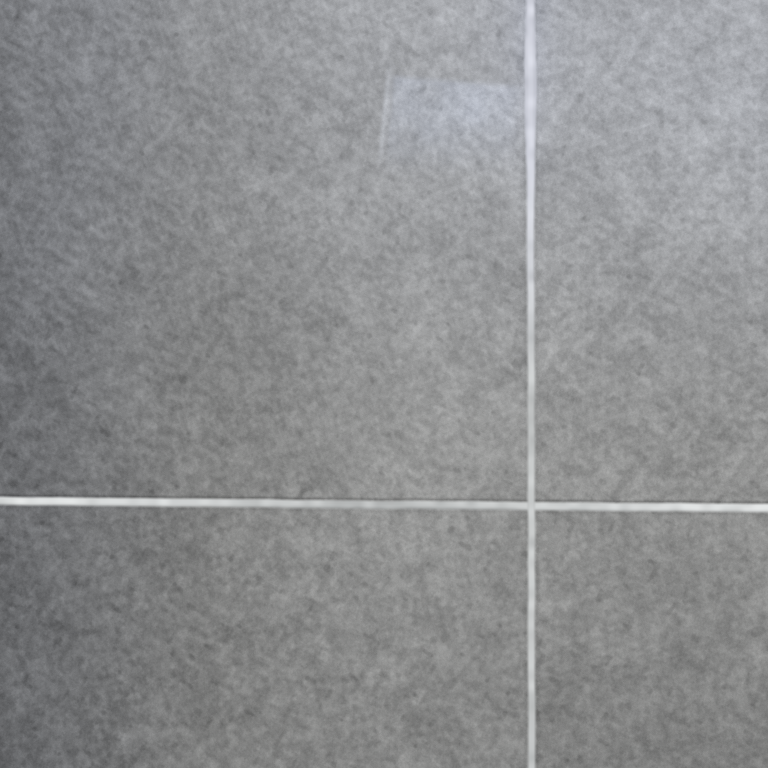
Give the GLSL for this texture, as a Shadertoy shader.

```glsl
float hash(vec2 p) {
    return fract(sin(dot(p, vec2(127.1, 311.7))) * 43758.5453);
}

float noise(vec2 p) {
    vec2 i = floor(p), f = fract(p);
    f = f * f * (3.0 - 2.0 * f);
    return mix(mix(hash(i), hash(i + vec2(1, 0)), f.x),
               mix(hash(i + vec2(0, 1)), hash(i + vec2(1, 1)), f.x), f.y);
}

// Layered noise centred on zero, turned at each layer
float fbm(vec2 p) {
    float sum = 0.0, amp = 0.5;
    for (int i = 0; i < 5; i++) {
        sum += amp * (noise(p) - 0.5);
        p = mat2(1.6, 1.2, -1.2, 1.6) * p + 7.3;
        amp *= 0.62;
    }
    return sum;
}

// Soft-edged band around a signed distance
float band(float d, float halfWidth, float soft) {
    return 1.0 - smoothstep(halfWidth - soft, halfWidth + soft, abs(d));
}

// Cement surface: cloudy tone, fine grain, dark pits and pale flecks
float cement(vec2 uv, vec2 tile) {
    vec2 p = mat2(0.85, 0.53, -0.53, 0.85) * uv + tile * 3.7;
    float tone = 0.075 * fbm(p * 7.0) + 0.09 * fbm(p * 42.0);
    tone += 0.16 * fbm(p * 125.0);
    tone -= 0.05 * smoothstep(0.76, 0.98, noise(p * 90.0));
    float patches = smoothstep(0.45, 0.85, noise(p * 9.0 + 4.0));
    return tone + 0.035 * patches * smoothstep(0.6, 0.95, noise(p * 75.0 + 9.0));
}

// Broad light falling from the upper right
float lighting(vec2 uv) {
    float light = 0.462 + 0.09 * smoothstep(0.0, 0.6, uv.x) + 0.035 * uv.x;
    light += 0.09 * smoothstep(0.35, 1.0, uv.y) * (0.6 + 0.6 * uv.x);
    light -= 0.06 * (1.0 - smoothstep(0.0, 0.4, uv.y)) * (0.3 + uv.x);
    return light - 0.035 * exp(-uv.x * 14.0);
}

void mainImage(out vec4 fragColor, in vec2 fragCoord) {
    vec2 uv = fragCoord / iResolution.xy;
    float soft = max(0.0026, 0.8 / iResolution.y);

    // Slightly tilted joints split the surface into tiles
    float wobble = 0.0012 * (noise(uv * 26.0) - 0.5);
    float dx = uv.x - 0.6915 + 0.002 * (uv.y - 0.5) + wobble;
    float dy = uv.y - 0.3475 + 0.0095 * uv.x + wobble;
    vec2 tile = step(0.0, vec2(dx, dy));

    float tone = lighting(uv) + cement(uv, tile) + 0.01 * (hash(tile + 2.0) - 0.5);
    vec3 warmGrey = vec3(1.0, 1.0, 0.985);
    vec3 coolGrey = vec3(0.985, 1.0, 1.03);
    float cool = smoothstep(0.3, 1.0, uv.y) * (0.4 + 0.5 * uv.x);
    cool += 0.6 * (1.0 - smoothstep(0.0, 0.3, uv.x)) + 0.2;
    vec3 color = tone * mix(warmGrey, coolGrey, clamp(cool, 0.0, 1.0));

    // Glossy reflection with a slanted bright edge beside the vertical joint
    float edge = uv.x - 0.496 - 0.10 * (uv.y - 0.80);
    float glare = smoothstep(0.0, 0.012, edge) * (1.0 - smoothstep(0.15, 0.19, edge));
    glare *= smoothstep(0.76, 0.86, uv.y) * (1.0 - smoothstep(0.895, 0.907, uv.y + 0.08 * edge));
    float streak = band(edge, 0.003, 0.004);
    streak *= smoothstep(0.77, 0.82, uv.y) * (1.0 - smoothstep(0.88, 0.93, uv.y));
    color += vec3(0.065, 0.075, 0.098) * glare * (0.6 + 0.7 * noise(uv * 34.0));
    color += vec3(0.10, 0.105, 0.115) * streak;
    float halo = exp(-abs(dx) * 30.0) * smoothstep(0.7, 0.95, uv.y);
    color += vec3(0.02, 0.025, 0.045) * halo;

    // Pale smear on the large tile
    float smear = exp(-pow((uv.x - 0.552) / 0.016, 2.0) - pow((uv.y - 0.61) / 0.075, 2.0));
    color += 0.08 * smear * noise(uv * vec2(70, 30));

    // Shadows at the tile edges
    color *= 1.0 - 0.22 * band(dy - 0.0075, 0.001, 0.003);
    color *= 1.0 - 0.06 * band(dy + 0.008, 0.001, 0.003);
    color *= 1.0 - 0.05 * band(abs(dx) - 0.008, 0.001, 0.003);

    // Horizontal grout, duller towards the middle
    float wear = 0.10 * (noise(uv * 75.0) - 0.5);
    float dull = exp(-pow((uv.x - 0.50) / 0.24, 2.0));
    vec3 grout = vec3(0.86, 0.87, 0.87) - 0.12 * dull + wear;
    grout -= 0.10 * smoothstep(0.0, 0.006, -dy);
    color = mix(color, grout, band(dy, 0.0052, soft));

    // Vertical grout, wide and bright near the top
    float swell = exp(-pow((uv.y - 0.89) / 0.09, 2.0));
    grout = mix(vec3(0.77, 0.78, 0.78), vec3(0.83, 0.84, 0.88), smoothstep(0.45, 0.85, uv.y));
    grout += wear - 0.05 * smoothstep(0.001, 0.006, abs(dx));
    color = mix(color, grout, band(dx, 0.0047 + 0.0032 * swell, soft));

    fragColor = vec4(clamp(color, 0.0, 1.0), 1.0);
}
```
